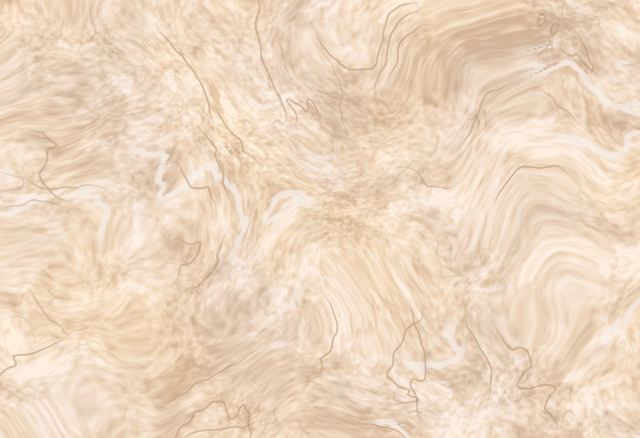
Give the GLSL for this texture, as a Shadertoy shader.

```glsl
// Polished beige marble: warped cloudy bands, pale shards, fine mottling, cracks and white veins.

// Colours, from deep tan to cream
const vec3 TAN        = vec3(0.850, 0.735, 0.620);
const vec3 SAND       = vec3(0.942, 0.848, 0.748);
const vec3 CREAM      = vec3(0.988, 0.925, 0.862);
const vec3 CRACK      = vec3(0.740, 0.610, 0.490);
const vec3 RUST       = vec3(0.820, 0.670, 0.500);
const vec3 QUARTZ     = vec3(0.965, 0.935, 0.915);
const vec3 HUE_SHIFT  = vec3(-0.010, 0.002, 0.030);

// Sizes are frequencies per canvas height
const float BAND_ANGLE    = 0.33;
const float WARP_SIZE     = 1.5;
const float WARP_AMOUNT   = 0.24;
const float CLOUD_SIZE    = 2.6;
const float MOTTLE_SIZE   = 20.0;
const float GRAIN_SIZE    = 62.0;
const float CLOUD_GAIN    = 1.5;
const float BAND_GAIN     = 1.5;
const float MOTTLE_GAIN   = 1.5;
const float GRAIN_GAIN    = 1.7;
const float CRACK_WIDTH   = 0.0014;
const float CRACK_OPACITY = 0.60;

mat2 rotation(float a) {
    return mat2(cos(a), sin(a), -sin(a), cos(a));
}

vec2 latticeGradient(vec2 cell) {
    vec3 h = fract(cell.xyx * vec3(0.1031, 0.1030, 0.0973));
    h += dot(h, h.yzx + 33.33);
    float angle = 6.2832 * fract((h.x + h.y) * h.z);
    return vec2(cos(angle), sin(angle));
}

float gradientNoise(vec2 p) {
    vec2 i = floor(p), f = p - i;
    vec2 u = f * f * f * (f * (f * 6.0 - 15.0) + 10.0);
    vec2 e = vec2(0.0, 1.0);
    float a = dot(latticeGradient(i), f);
    float b = dot(latticeGradient(i + e.yx), f - e.yx);
    float c = dot(latticeGradient(i + e.xy), f - e.xy);
    float d = dot(latticeGradient(i + e.yy), f - e.yy);
    return mix(mix(a, b, u.x), mix(c, d, u.x), u.y);
}

float fbm(vec2 p, int octaves) {
    float sum = 0.0, amplitude = 1.0;
    for (int i = 0; i < octaves; i++) {
        sum += amplitude * gradientNoise(p);
        p = mat2(1.6, 1.2, -1.2, 1.6) * p + 17.3;
        amplitude *= 0.52;
    }
    return sum;
}

// Smooth line of constant width along the zero contour of a field
float contourLine(float field, float width) {
    float slope = length(vec2(dFdx(field), dFdy(field))) * iResolution.y;
    float distanceToLine = abs(field) / (slope + 0.3);
    return 1.0 - smoothstep(0.4 * width, width + 1.0 / iResolution.y, distanceToLine);
}

vec3 stoneRamp(float tone) {
    vec3 dark = mix(SAND, TAN, clamp(-tone * 0.5, 0.0, 1.25));
    return mix(dark, CREAM, clamp(tone / 1.6, 0.0, 1.15));
}

void mainImage(out vec4 fragColor, in vec2 fragCoord) {
    vec2 p = fragCoord / iResolution.y;

    // Bend the bedding planes, then align them with the bands
    vec2 bend = vec2(fbm(p * WARP_SIZE + 3.1, 3), fbm(p * WARP_SIZE + 41.7, 3));
    vec2 q = p + WARP_AMOUNT * bend;
    vec2 along = q * rotation(BAND_ANGLE);
    vec2 rough = q + 0.012 * vec2(gradientNoise(p * 24.0), gradientNoise(p * 24.0 + 55.0));

    // Clouds, stretched bands, mottling and grain
    float cloud = fbm(q * CLOUD_SIZE + 8.4, 5);
    float band = fbm(along * vec2(3.2, 14.0) + 21.0, 5);
    float mottle = fbm(rough * MOTTLE_SIZE + 63.0, 3);
    float grain = fbm(along * GRAIN_SIZE * vec2(0.8, 1.15) + 90.0, 2);
    float bandStrength = 0.65 + 0.9 * smoothstep(-0.25, 0.3, gradientNoise(p * 1.7 + 12.0));
    float tone = CLOUD_GAIN * cloud + BAND_GAIN * bandStrength * band
               + MOTTLE_GAIN * mottle + GRAIN_GAIN * grain;

    // Crisp-edged pale and tan patches, and splinters inside broken zones
    float patchField = fbm(rough * vec2(3.4, 4.4) + 33.0, 5);
    float pale = smoothstep(0.22, 0.32, patchField);
    float tanned = smoothstep(0.20, 0.28, -patchField);
    float broken = smoothstep(-0.02, 0.22, gradientNoise(p * 2.1 + 71.0));
    float splinter = smoothstep(0.20, 0.30, fbm(rough * rotation(-0.7) * vec2(7.0, 15.0) + 5.0, 4));
    tone += 0.75 * pale - 0.75 * tanned + 0.95 * splinter * broken;

    // Small dark pits and a faint web of filaments
    float pits = smoothstep(0.28, 0.46, gradientNoise(rough * 48.0 + 14.0));
    float web = contourLine(fbm(rough * 9.0 + 27.0, 3), 0.0016);
    float webMask = smoothstep(0.0, 0.35, gradientNoise(p * 6.0 + 36.0));
    tone -= 0.7 * pits + 0.9 * web * webMask;

    vec3 color = stoneRamp(tone);
    color += HUE_SHIFT * clamp(1.6 * fbm(q * 3.0 + 77.0, 3), -0.7, 0.7);

    // White veins with ragged width
    float veinField = fbm(along * vec2(1.5, 3.4) + 49.0, 5);
    float veinWidth = 0.007 + 0.010 * abs(gradientNoise(p * 14.0));
    float veinMask = smoothstep(0.08, 0.30, gradientNoise(p * 2.6 + 19.0));
    color = mix(color, QUARTZ, 0.75 * veinMask * contourLine(veinField, veinWidth));

    // Rust spots
    float rust = smoothstep(0.34, 0.50, gradientNoise(rough * 15.0 + 58.0));
    rust *= smoothstep(0.12, 0.35, gradientNoise(p * 3.2 + 83.0));
    color = mix(color, RUST, 0.5 * rust);

    // Sparse hairline cracks in several directions
    for (int i = 0; i < 3; i++) {
        float k = float(i);
        vec2 c = rough * rotation(0.35 + 1.1 * k) * vec2(1.6, 3.6);
        float crack = contourLine(fbm(c + 13.0 * k + 2.0, 4), CRACK_WIDTH);
        float crackMask = smoothstep(0.08, 0.30, gradientNoise(p * 3.0 + 29.0 * k + 6.0));
        color = mix(color, CRACK, CRACK_OPACITY * crack * crackMask);
    }

    fragColor = vec4(clamp(color, 0.0, 1.0), 1.0);
}
```
